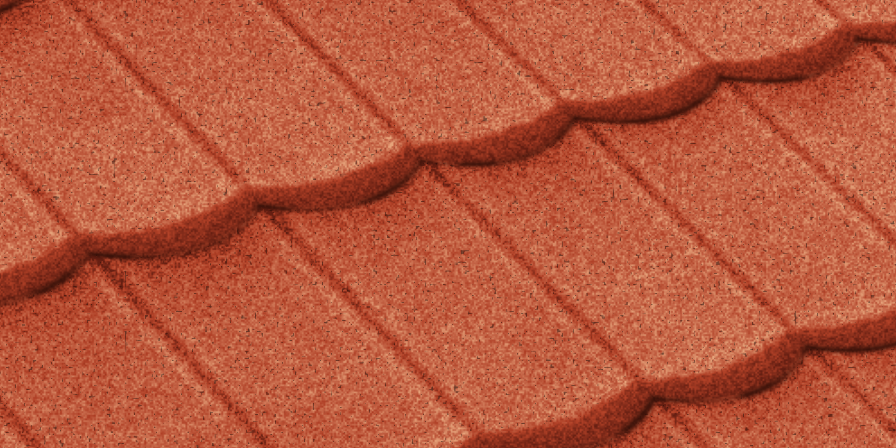
Reproduce this texture procedurally as a Shadertoy shader.

```glsl
// Slanted rows of scalloped, ribbed clay-red roof tiles with a gritty stone coating.

// Perspective layout: canvas heights, measured from the upper left
const vec2 ORIGIN = vec2(0.182, 0.547);      // one tile corner
const vec2 ALONG = vec2(0.397, -0.0933);     // step to the next tile in a row
const vec2 DOWN = vec2(0.487, 0.522);        // step to the next row
const vec2 VANISH = vec2(0.028, -0.041);     // foreshortening along and down

// Tile shape, in tile units
const float CUSP_DROP = 0.03;
const float SCALLOP_DEPTH = 0.085;
const float LIP_CUSP = 0.065;
const float LIP_MIDDLE = 0.10;
const float RIB_WIDTH = 0.038;
const float SHADOW_LENGTH = 0.085;

// Coating
const float GRAIN_FREQ = 250.0;
const float GRAIN_AMOUNT = 0.62;
const float BASE_TONE = 0.59;
const vec3 DEEP = vec3(0.40, 0.12, 0.07);
const vec3 RED = vec3(0.69, 0.25, 0.15);
const vec3 CLAY = vec3(0.78, 0.41, 0.29);
const vec3 TAN = vec3(0.90, 0.64, 0.48);
const vec3 CREVICE = vec3(0.20, 0.06, 0.03);

float hash(vec2 p) {
    vec3 q = fract(vec3(p.xyx) * 0.1031);
    q += dot(q, q.yzx + 33.33);
    return fract((q.x + q.y) * q.z);
}

float noise(vec2 p) {
    vec2 i = floor(p), f = fract(p);
    f = f * f * (3.0 - 2.0 * f);
    return mix(mix(hash(i), hash(i + vec2(1, 0)), f.x),
               mix(hash(i + vec2(0, 1)), hash(i + vec2(1, 1)), f.x), f.y);
}

float bump(float x, float center, float width) {
    float d = (x - center) / width;
    return exp(-d * d);
}

// Canvas point to tile coordinates: x along the row, y down the slope
vec2 roofCoords(vec2 p) {
    mat2 axes = mat2(ALONG - VANISH.x * p, DOWN - VANISH.y * p);
    return inverse(axes) * (p - ORIGIN);
}

// Tone from 0 to 1 to coating colour
vec3 coating(float tone) {
    float t = clamp(tone, 0.0, 1.0) * 3.0;
    vec3 c = mix(DEEP, RED, clamp(t, 0.0, 1.0));
    c = mix(c, CLAY, clamp(t - 1.0, 0.0, 1.0));
    return mix(c, TAN, clamp(t - 2.0, 0.0, 1.0));
}

void mainImage(out vec4 fragColor, in vec2 fragCoord) {
    vec2 p = fragCoord / iResolution.y;
    p.y = 1.0 - p.y;
    vec2 roof = roofCoords(p);

    // Signed distance to the nearest scalloped edge: negative on the lip above
    float t = fract(roof.x);
    float arc = 4.0 * t * (1.0 - t);
    float slope = roof.y - CUSP_DROP - SCALLOP_DEPTH * arc;
    float edge = slope - round(slope);
    float soft = fwidth(slope) + 0.006;

    // Lip and the shadow it casts on the row below
    float wobble = 0.012 * (noise(p * 45.0) - 0.5);
    float lipWidth = mix(LIP_CUSP, LIP_MIDDLE, arc) + wobble;
    float below = smoothstep(-soft, soft, edge);
    float lip = smoothstep(-lipWidth - 0.018, -lipWidth + 0.012, edge) * (1.0 - below);
    float shadow = below * exp(-max(edge, 0.0) / SHADOW_LENGTH);

    // Rib: bright left flank, dark groove, faint right flank
    float rib = roof.x - round(roof.x);
    float ribTone = 0.11 * bump(rib, -0.065, RIB_WIDTH)
                  - 0.27 * bump(rib, 0.015, RIB_WIDTH)
                  + 0.06 * bump(rib, 0.10, RIB_WIDTH);

    // Large scale wear and light, then a small offset for each tile
    float tone = BASE_TONE + 0.10 * (noise(p * 5.0) - 0.5) + 0.035 * (p.x - 1.0);
    tone += 0.04 * (hash(vec2(floor(roof.x), floor(slope)) + 17.0) - 0.5);
    tone += 0.05 * bump(t, 0.55, 0.3) * smoothstep(0.1, -0.2, edge);
    tone += ribTone * (1.0 - lip);
    tone += 0.07 * bump(edge, -lipWidth - 0.04, 0.03);
    tone -= 0.40 * shadow;
    tone = mix(tone, 0.13 + 0.12 * smoothstep(-0.03, -lipWidth, edge), lip);

    // Stone grit, quieter on the lip
    vec2 grit = p * GRAIN_FREQ;
    float grain = 0.7 * (noise(grit) - 0.5) + 0.4 * (noise(grit * 0.53 + 71.0) - 0.5);
    tone += GRAIN_AMOUNT * grain * (1.0 - 0.45 * lip);
    vec3 color = coating(tone);
    color *= 1.0 - 0.45 * smoothstep(0.80, 1.0, noise(grit * 0.8 + 211.0)) * (1.0 - lip);

    // Thin broken crevice under the lip
    float crevice = bump(edge, 0.004, 0.012 + 0.5 * fwidth(slope));
    crevice *= 0.35 + 0.5 * smoothstep(0.3, 0.7, noise(p * 16.0 + 5.0));
    color = mix(color, CREVICE, crevice);

    fragColor = vec4(color, 1.0);
}
```
